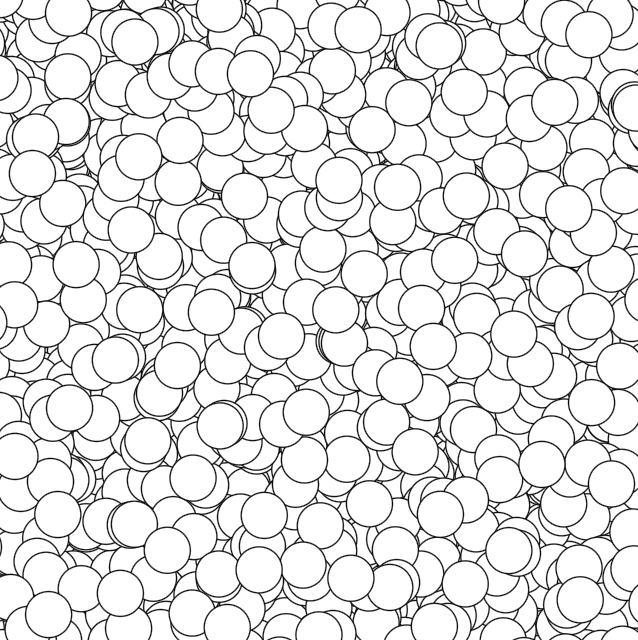
A Shadertoy shader for this pattern:

```glsl
// Draws a dense heap of equal white discs with thin dark outlines, overlapping in random order.

const float DISC_RADIUS = 0.036;
const float LINE_WIDTH = 0.00203;
const float CELL_SIZE = 0.05;      // must exceed the radius plus the line width
const int DISCS_PER_CELL = 5;
const vec3 PAPER = vec3(1.0);
const vec3 INK = vec3(0.05);

// Integer hash: three random values in 0..1
vec3 hash3(ivec3 key) {
    uvec3 v = uvec3(key) * 1664525u + 1013904223u;
    v.x += v.y * v.z; v.y += v.z * v.x; v.z += v.x * v.y;
    v ^= v >> 16u;
    v.x += v.y * v.z; v.y += v.z * v.x; v.z += v.x * v.y;
    return vec3(v >> 8u) / exp2(24.0);
}

// Centre (xy) and stacking height (z) of one disc in a cell
vec3 discInCell(ivec2 cell, int index, float cellSize) {
    vec3 random = hash3(ivec3(cell, index));
    return vec3((vec2(cell) + random.xy) * cellSize, random.z);
}

float discDistance(vec2 p, vec2 centre, float radius) {
    return length(p - centre) - radius;
}

// Height of the uppermost disc that covers p, or -1 where none does
float topHeight(vec2 p, float radius, float cellSize) {
    ivec2 home = ivec2(floor(p / cellSize));
    float top = -1.0;
    for (int y = -1; y <= 1; y++)
    for (int x = -1; x <= 1; x++)
    for (int i = 0; i < DISCS_PER_CELL; i++) {
        vec3 disc = discInCell(home + ivec2(x, y), i, cellSize);
        if (discDistance(p, disc.xy, radius) < 0.0) top = max(top, disc.z);
    }
    return top;
}

// Antialiased coverage of a stroke centred on distance zero
float strokeCoverage(float distance, float width, float softness) {
    float coverage = (0.5 * width - abs(distance)) / softness + 0.5;
    return clamp(coverage, 0.0, min(1.0, width / softness + 0.1));
}

// Share of paper left bare by the outlines not hidden below the given height
float barePaper(vec2 p, float height, float radius, float cellSize, float softness) {
    ivec2 home = ivec2(floor(p / cellSize));
    float bare = 1.0;
    for (int y = -1; y <= 1; y++)
    for (int x = -1; x <= 1; x++)
    for (int i = 0; i < DISCS_PER_CELL; i++) {
        vec3 disc = discInCell(home + ivec2(x, y), i, cellSize);
        if (disc.z < height) continue;
        float edge = discDistance(p, disc.xy, radius);
        bare *= 1.0 - strokeCoverage(edge, LINE_WIDTH, softness);
    }
    return bare;
}

void mainImage(out vec4 fragColor, in vec2 fragCoord) {
    vec2 p = fragCoord / iResolution.y;
    float softness = 1.2 / iResolution.y;

    // Find the visible disc, then ink its outline and those above it
    float height = topHeight(p, DISC_RADIUS, CELL_SIZE);
    float bare = barePaper(p, height, DISC_RADIUS, CELL_SIZE, softness);

    fragColor = vec4(mix(INK, PAPER, bare), 1.0);
}
```
